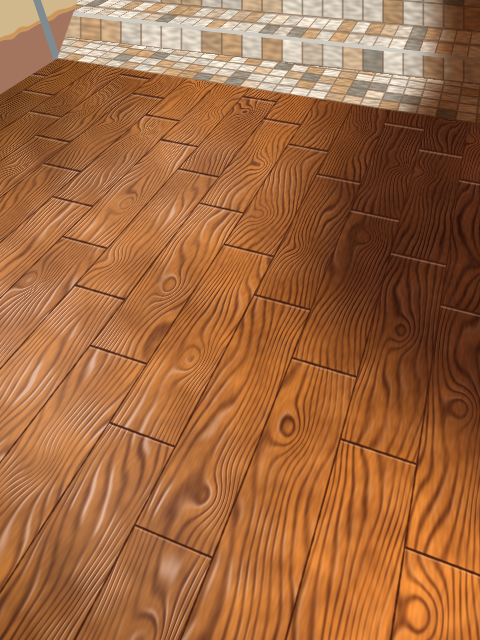
Reproduce this texture procedurally as a Shadertoy shader.

```glsl
// Wet, stained plank floor in perspective, leading up to mosaic tiled steps.
// Two vanishing points give floor coordinates; staggered boards carry grain
// made of contour rings in warped gradient noise.
const vec2 VANISH_ALONG = vec2(1.078, -0.443);
const vec2 VANISH_ACROSS = vec2(-3.25, -0.40);
const float BOARD_WIDTH = 0.1235;
const float BOARD_LENGTH = 1.285;
const float FLOOR_END = 6.07;
const vec3 GROOVE = vec3(0.36, 0.17, 0.08);
const vec3 HONEY = vec3(0.84, 0.50, 0.21);
const vec3 SEAM = vec3(0.22, 0.09, 0.05);
const vec3 SHEEN = vec3(0.92, 0.76, 0.68);

float hash(vec2 p) {
  vec3 h = fract(p.xyx * 0.1031);
  h += dot(h, h.yzx + 33.33);
  return fract((h.x + h.y) * h.z);
}
float corner(vec2 cell, vec2 d) {
  float a = 6.2832 * hash(cell);
  return dot(vec2(cos(a), sin(a)), d);
}
float noise(vec2 p) {
  vec2 i = floor(p), f = p - i, e = vec2(1, 0);
  vec2 w = f * f * f * (f * (f * 6.0 - 15.0) + 10.0);
  return mix(mix(corner(i, f), corner(i + e, f - e), w.x),
             mix(corner(i + e.yx, f - e.yx), corner(i + 1.0, f - 1.0), w.x), w.y);
}
float blob(vec2 p, vec2 center, vec2 size) {
  vec2 d = (p - center) / size;
  return exp(-dot(d, d));
}

// Growth rings: stripes across a board, bent into arches and one knot
float rings(vec2 p, vec2 seed) {
  vec2 offset = seed * vec2(17.3, 9.7);
  vec2 knot = vec2(0.25 + 0.5 * hash(seed + 3.0), 1.0 + 6.0 * hash(seed + 8.0));
  vec2 d = (p - knot) * vec2(1.2, 0.4);
  return p.x * 10.0 + 4.4 * noise(p * vec2(1.5, 0.23) + offset)
    + 0.35 * noise(p * vec2(5.0, 0.9) + offset) + 2.6 * exp(-16.0 * dot(d, d));
}

vec3 planks(vec2 q, vec2 ground, float depth, float px) {
  float across = (ground.x - 0.025) / BOARD_WIDTH;
  float strip = floor(across);
  float along = (ground.y - 2.59 - 0.335 * strip) / BOARD_LENGTH;
  vec2 id = vec2(strip, floor(along)) + 20.0;
  vec2 local = vec2(fract(across), fract(along) * 8.0);

  // Grain relief, faded where the rings become too fine
  float r = rings(local, id) * 6.2832;
  float fade = 1.0 - smoothstep(0.3, 0.75, 10.0 / BOARD_WIDTH * px / depth);
  float patchy = 0.8 + 0.9 * noise(local * vec2(1.8, 0.5) + id * 5.1);
  float ridge = (0.33 - pow(0.5 + 0.5 * sin(r), 2.5)) * fade;
  float fiber = noise(local * vec2(26.0, 3.0) + id * 7.0) * fade;
  float stain = noise(q * 7.0) + 0.6 * noise(q * 19.0);
  float tone = 0.54 + 0.6 * ridge * patchy + 0.2 * fiber + 0.3 * stain + 0.16 * hash(id);
  vec3 color = mix(GROOVE, HONEY, clamp(tone, 0.0, 1.15));

  // Daylight: bright foreground, dim far corner, soft shadow on the right
  color *= 1.0 + 0.2 * blob(q, vec2(0.85, 1.25), vec2(0.35, 0.3))
    - 0.35 * blob(q, vec2(0.0, 0.2), vec2(0.3, 0.2))
    - 0.2 * blob(q, vec2(0.1, 1.3), vec2(0.4, 0.3));
  float shadow = smoothstep(-0.13, 0.16, q.x - 0.75 + 0.25 * q.y + 0.1 * stain)
    * smoothstep(-0.12, 0.25, q.x + 0.05 - q.y);
  color *= mix(vec3(1), vec3(0.46, 0.39, 0.46), shadow);

  // Wet reflections: broad haze and bright edges along the ridges
  float haze = blob(q, vec2(0.03, 0.75), vec2(0.28, 0.32))
    + 0.7 * blob(q, vec2(0.35, 0.38), vec2(0.24, 0.17))
    + 0.6 * blob(q, vec2(0.3, 1.15), vec2(0.25, 0.3));
  float glint = pow(0.5 + 0.5 * sin(r + 1.7), 6.0) * fade;
  glint *= smoothstep(-0.25, 0.4, noise(q * 12.0 + 4.0)) * (1.0 - 0.6 * shadow);
  color = mix(color, SHEEN, min(0.3 * haze + glint * (0.2 + 0.65 * haze), 0.85));

  // Seams between boards, with a lit lip beside each board end
  float side = min(local.x, 1.0 - local.x) * BOARD_WIDTH * depth * 0.9;
  float end = (fract(along + 0.5) - 0.5) * BOARD_LENGTH * depth / ground.y;
  float width = 0.0008 + 0.0011 * depth;
  float lip = 1.0 - smoothstep(0.0, 0.002 + px, abs(end + width * 1.9));
  color = mix(color, SHEEN, 0.3 * lip);
  float gap = min(side + 0.0007, abs(end)) + 0.001 * noise(q * 60.0);
  return mix(color, SEAM, 0.85 * (1.0 - smoothstep(width - px, width + px, gap)));
}

vec3 mosaic(vec2 g, vec2 cellSize, float seed, float px) {
  vec2 id = floor(g) + seed, f = fract(g);
  float pick = hash(id);
  vec3 color = mix(vec3(0.80, 0.64, 0.47), vec3(0.91, 0.86, 0.79), smoothstep(0.05, 0.4, pick));
  color = mix(color, vec3(0.60, 0.56, 0.50), step(0.87, pick));
  color *= 0.94 + 0.25 * noise(g * vec2(2, 6) + seed) + 0.12 * hash(id + 5.0);
  vec2 edge = min(f, 1.0 - f) * cellSize;
  float grout = 1.0 - smoothstep(0.0005, 0.001 + px, min(edge.x, edge.y));
  return mix(color, vec3(0.50, 0.40, 0.31), 0.6 * grout);
}

// Two treads and two risers, stacked by sloping edge lines
vec3 steps(vec2 q, vec2 ground, float px) {
  float foot = 0.062 + 0.115 * q.x, nosing = 0.012 + 0.113 * q.x, back = 0.09 * q.x - 0.024;
  float column = ground.x / 0.062, row = (ground.y - FLOOR_END) / 0.17;
  vec2 flatTile = vec2(0.038, 0.018), tallTile = vec2(0.042, 0.0505);
  vec3 color = mosaic(vec2(column, row), flatTile, 30.0, px);
  if (q.y < foot) color = 0.92 * mosaic((q - vec2(0, nosing)) / tallTile, tallTile, 60.0, px);
  if (q.y < nosing) color = mosaic(vec2(column, 2.0 * (q.y - back) / (nosing - back)), flatTile, 90.0, px);
  if (q.y < back) color = 0.9 * mosaic((q - vec2(0, back)) / tallTile, tallTile, 120.0, px);
  color = mix(color, vec3(0.82, 0.80, 0.76), 1.0 - smoothstep(0.003, 0.003 + px, abs(q.y - nosing)));
  float shade = smoothstep(-0.05, 0.06, q.x - 0.9 + 0.9 * max(q.y - foot, 0.0));
  return color * mix(vec3(1), vec3(0.46, 0.31, 0.21), shade);
}

// Plaster wall with an ochre stripe and a strip of grey tape
vec3 wall(vec2 q, float px) {
  float h = q.y + 0.45 * q.x + 0.012 * noise(q * 30.0);
  vec3 color = mix(vec3(0.82, 0.72, 0.55), vec3(0.64, 0.46, 0.37), smoothstep(0.085, 0.09, h));
  color = mix(color, vec3(0.80, 0.58, 0.34), 1.0 - smoothstep(0.002, 0.006, abs(h - 0.083)));
  float tape = abs(q.x - 0.077 - 0.34 * q.y);
  return mix(color, vec3(0.50, 0.54, 0.57), 1.0 - smoothstep(0.007, 0.007 + px, tape));
}

void mainImage(out vec4 fragColor, in vec2 fragCoord) {
  vec2 uv = fragCoord / iResolution.xy;
  vec2 q = vec2(uv.x, (1.0 - uv.y) * 4.0 / 3.0);
  float px = 1.0 / iResolution.x;
  vec2 p = q - VANISH_ALONG;
  float depth = p.y + 0.01 * p.x;
  vec2 ground = vec2(-p.x / p.y, (q.x - VANISH_ACROSS.x) / depth);
  vec3 color = planks(q, ground, depth, px);
  float beyond = (ground.y - FLOOR_END) * depth / ground.y;
  color = mix(color, steps(q, ground, px), smoothstep(-px, px, beyond));
  float wallEdge = min(0.197 - 0.63 * q.x - q.y, 0.162 - 0.35 * q.y - q.x);
  color = mix(color, wall(q, px), smoothstep(-px, px, wallEdge));
  fragColor = vec4(clamp(color, 0.0, 1.0), 1.0);
}
```
